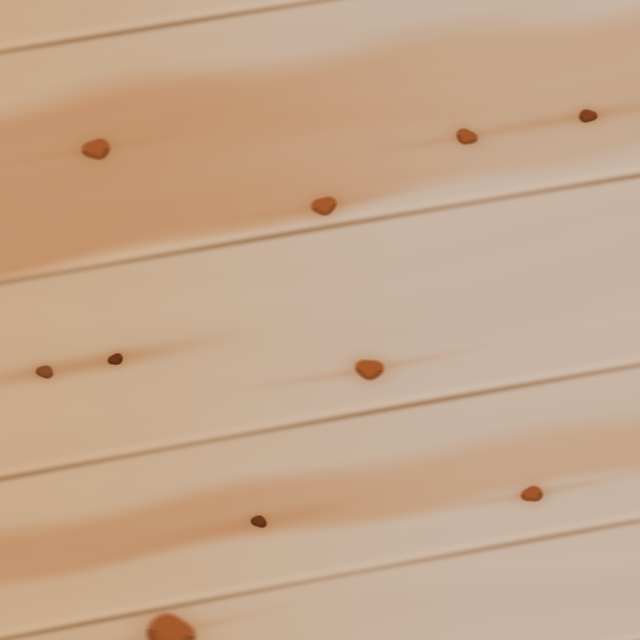
This texture is drawn by a WebGL 2 fragment shader. Its source:

```glsl
#version 300 es
precision highp float;
uniform vec2 u_resolution;
out vec4 outColor;

const float PI = 3.14159265;

// Height of a seam along the left edge; boards widen upwards
float boardToHeight(float b) {
    return b * (0.2235 + 0.0275 * b);
}

float heightToBoard(float h) {
    return (sqrt(0.04995 + 0.11 * h) - 0.2235) / 0.055;
}

// Layered sines, drawn out along the board
float grain(vec2 p, float seed) {
    float sum = 0.0, weight = 0.5;
    vec2 freq = vec2(4.0, 29.0);
    for (int i = 0; i < 4; i++) {
        float bend = 1.6 * sin(p.x * freq.x + seed * 2.3 + p.y * 9.0);
        sum += weight * sin(p.y * freq.y + bend + seed * 5.1);
        freq *= vec2(1.5, 1.9);
        weight *= 0.6;
        seed += 1.7;
    }
    return sum;
}

// Position across the canvas (x), height in the board (y) and radius (z) of knot k
vec3 knotShape(float board, float k) {
    float start = 0.223 + 0.16 * cos(board * PI * 0.5 + 0.656) + 0.055 * cos(board * PI);
    float span = 0.427 - 0.01 * board + 0.09 * board * board;
    float x = start + span * pow(k / max(board + 1.0, 1.0), 3.7 - 1.5 * board);
    float below = max(-board, 0.0);
    float dip = 0.16 * board * exp(-pow(abs(x - 0.53) * 10.0, 2.0));
    float y = 0.53 - 0.21 * smoothstep(0.2, 0.75, x) - dip + 0.3 * below;
    float size = cos((12.2 - 4.7 * board) * x + 4.0 - 2.2 * board);
    return vec3(x, y, 0.017 + 0.005 * size + 0.022 * below);
}

void main() {
    vec2 uv = gl_FragCoord.xy / u_resolution;
    float slope = mix(0.192, 0.160, uv.y);
    float height = uv.y - slope * uv.x;
    float b = heightToBoard(height);
    float board = floor(b);
    float across = b - board;
    float fiber = grain(vec2(uv.x, height), board);

    // Pale wood, warm at the left and cool at the right
    vec3 color = mix(vec3(0.79, 0.665, 0.54), vec3(0.78, 0.705, 0.64),
                     smoothstep(-0.1, 0.8, uv.x + 0.12 * (uv.y - 0.5)));
    color += fiber * vec3(0.004, 0.006, 0.008);

    // Broad heartwood band on every second board
    float even = 0.5 + 0.5 * cos(board * PI);
    float edge = across + 0.025 * sin(uv.x * 13.0 + board) + 0.02 * fiber;
    float low = mix(0.37, 0.03 + 0.12 * uv.x, board * 0.5);
    float high = mix(0.69, 0.77, board * 0.5);
    float band = smoothstep(low - 0.06, low + 0.06, edge)
               * (1.0 - smoothstep(high - 0.08, high + 0.08, edge));
    float fade = mix(0.95, 0.4, smoothstep(0.1, 0.9, uv.x)) + 0.1 * fiber;
    color = mix(color, vec3(0.765, 0.58, 0.425), even * band * fade);

    // Seams, softly shaded with a light lip above
    float seam = (fract(b + 0.5) - 0.5) * (0.2235 + 0.055 * b);
    float seamId = floor(b + 0.5);
    float wear = 0.62 + 0.14 * sin(uv.x * 9.0 + seamId * 2.0)
               - 0.25 * uv.x * (1.0 - smoothstep(0.0, 1.0, seamId));
    color += 0.022 * exp(-pow((seam - 0.011) / 0.006, 2.0));
    color = mix(color, vec3(0.62, 0.46, 0.31), wear * exp(-pow(seam / 0.0048, 2.0)));

    // Knots with streaks along the grain
    float count = board > 2.5 ? 0.0 : board + 2.0;
    for (float k = 0.0; k < count; k++) {
        vec3 knot = knotShape(board, k);
        vec2 d = vec2(uv.x - knot.x, height - boardToHeight(board + knot.y));
        float small = 1.0 - smoothstep(0.011, 0.018, knot.z);
        float streak = exp(-pow(d.x / 0.13, 2.0)
                           - pow((d.y - 0.15 * d.x * d.x) / mix(0.007, 0.014, small), 2.0));
        color = mix(color, vec3(0.73, 0.52, 0.34), streak * mix(0.28, 0.5, small));

        // Tilted, slightly uneven oval
        d.y += slope * d.x;
        float tilt = 0.3 * cos(k * 2.0 + board);
        vec2 q = mat2(cos(tilt), sin(tilt), -sin(tilt), cos(tilt)) * d;
        float radius = length(q / vec2(1.05, 0.75)) / knot.z;
        radius += 0.07 * sin(3.0 * atan(q.y, q.x + 1e-5) + k + board);
        color = mix(color, vec3(0.70, 0.46, 0.28), 0.5 * exp(-radius * radius * 0.6));
        vec3 core = mix(vec3(0.65, 0.35, 0.17), vec3(0.40, 0.20, 0.10), small);
        core *= 1.0 - 0.18 * smoothstep(0.3, 0.9, radius) * (0.5 - 0.5 * sign(q.y));
        color = mix(color, core, 1.0 - smoothstep(0.75, 1.15, radius));
    }

    outColor = vec4(color, 1.0);
}
```
